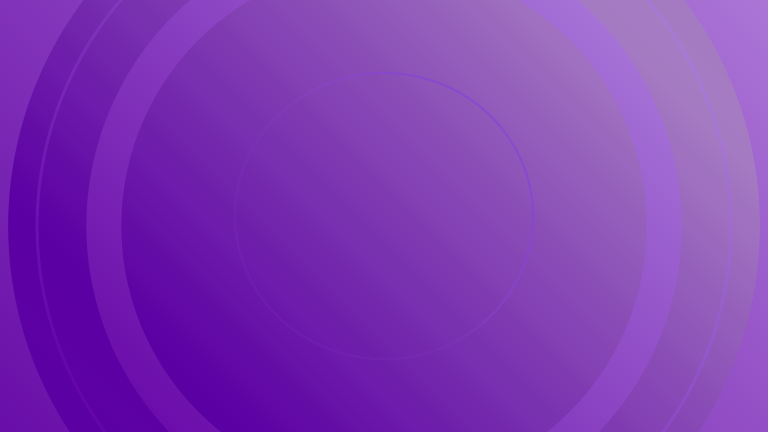
Give the GLSL for this background, as a WebGL 2 fragment shader.

```glsl
#version 300 es
precision highp float;

uniform vec2 u_resolution;
out vec4 fragColor;

#define RING_CENTER vec2(0.0, -0.023)
#define DISC_RADIUS 0.870
#define BAND_OUTER 0.689
#define BAND_INNER 0.608
#define HOOP_RADIUS 0.803
#define HOOP_WIDTH 0.007
#define CORE_RADII vec2(0.345, 0.331)
#define CORE_WIDTH 0.005
#define STREAK_STRENGTH 0.004

// Antialiased coverage of a signed distance, in canvas heights
float coverage(float dist) {
    return clamp(0.5 - dist * u_resolution.y, 0.0, 1.0);
}

float strokeCoverage(float dist, float width) {
    return coverage(abs(dist) - 0.5 * width);
}

// Linear colour ramp between two positions along the diagonal
vec3 ramp(vec3 low, vec3 high, float start, float end, float t) {
    return mix(low, high, clamp((t - start) / (end - start), 0.0, 1.0));
}

void main() {
    vec2 p = (gl_FragCoord.xy - 0.5 * u_resolution) / u_resolution.y;
    float diagonal = p.x + p.y + 1.389;

    // Three violet ramps from lower left to upper right
    vec3 backdrop = ramp(vec3(0.41, 0.05, 0.66), vec3(0.67, 0.46, 0.84), 0.0, 2.78, diagonal);
    vec3 discColor = ramp(vec3(0.36, 0.00, 0.64), vec3(0.645, 0.48, 0.76), 0.58, 2.35, diagonal);
    vec3 bandColor = ramp(vec3(0.41, 0.03, 0.66), vec3(0.66, 0.47, 0.85), 0.30, 2.45, diagonal);

    // Faint diagonal streaks inside the disc
    discColor += STREAK_STRENGTH * sin(diagonal * 34.0) * sin(diagonal * 13.0 + 1.0);

    // Large disc, broad band and thin outer hoop
    float radius = length(p - RING_CENTER);
    vec3 color = mix(backdrop, discColor, coverage(radius - DISC_RADIUS));
    float band = coverage(radius - BAND_OUTER) * coverage(BAND_INNER - radius);
    color = mix(color, bandColor, band);
    float hoop = strokeCoverage(radius - HOOP_RADIUS, HOOP_WIDTH);
    color = mix(color, bandColor + vec3(0.0, 0.0, 0.02), 0.75 * hoop);

    // Central hairline, brightest toward the upper right
    vec2 core = p / CORE_RADII;
    float coreDist = (length(core) - 1.0) * CORE_RADII.y;
    float facing = dot(core, vec2(0.8, 0.6)) / max(length(core), 0.001);
    float glow = mix(0.12, 0.75, smoothstep(-0.3, 0.8, facing));
    color = mix(color, vec3(0.53, 0.27, 0.83), glow * strokeCoverage(coreDist, CORE_WIDTH));

    fragColor = vec4(color, 1.0);
}
```
